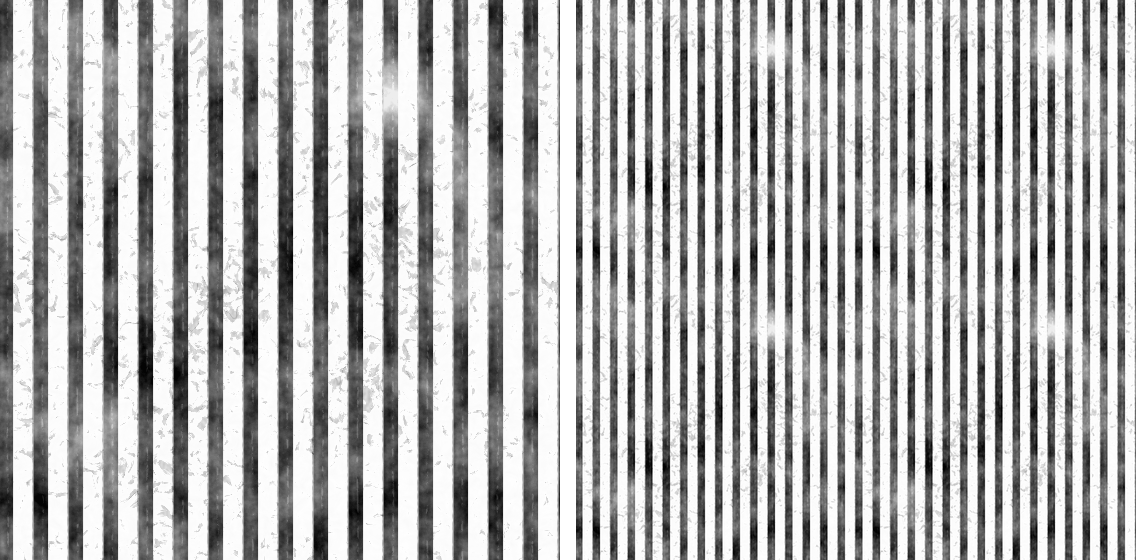
Left: one tile. Right: repeated 2 by 2.
A three.js fragment shader for this pattern:

```glsl
// Sixteen upright charcoal stripes on a white ground, both worn.
// Wrapping gradient noise clouds and streaks the ink and scatters grey
// flecks over the white; broad soft glows steer where the wear gathers.

varying vec2 vUv;

const float STRIPES = 16.0;

vec2 gradient(vec2 cell) {
  vec3 q = fract(cell.xyx * vec3(0.1031, 0.1030, 0.0973));
  q += dot(q, q.yzx + 33.33);
  float angle = 6.28319 * fract((q.x + q.y) * q.z);
  return vec2(cos(angle), sin(angle));
}

// Gradient noise that wraps after a whole number of cells.
float noise(vec2 uv, vec2 cells, float seed) {
  vec2 p = uv * cells;
  vec2 i = floor(p);
  vec2 f = p - i;
  vec2 s = f * f * f * (f * (f * 6.0 - 15.0) + 10.0);
  vec2 i0 = mod(i, cells) + seed;
  vec2 i1 = mod(i + 1.0, cells) + seed;
  float a = dot(gradient(i0), f);
  float b = dot(gradient(vec2(i1.x, i0.y)), f - vec2(1.0, 0.0));
  float c = dot(gradient(vec2(i0.x, i1.y)), f - vec2(0.0, 1.0));
  float d = dot(gradient(i1), f - 1.0);
  return mix(mix(a, b, s.x), mix(c, d, s.x), s.y);
}

float fbm(vec2 uv, vec2 cells, float seed) {
  float sum = 0.0;
  float gain = 1.0;
  for (int k = 0; k < 5; k++) {
    sum += gain * noise(uv, cells, seed + float(k) * 17.0);
    cells *= 2.0;
    gain *= 0.58;
  }
  return sum;
}

// Soft blob that wraps around the edges.
float glow(vec2 uv, vec2 centre, vec2 size) {
  vec2 d = (fract(uv - centre + 0.5) - 0.5) / size;
  return exp(-dot(d, d));
}

float inkTone(vec2 uv, float across) {
  // Broad light and dark areas
  float tone = 0.34;
  tone -= 0.19 * glow(uv, vec2(0.56, 0.56), vec2(0.20, 0.22));
  tone -= 0.20 * glow(uv, vec2(0.22, 0.38), vec2(0.07, 0.11));
  tone -= 0.18 * glow(uv, vec2(0.87, 0.08), vec2(0.20, 0.12));
  tone += 0.42 * glow(uv, vec2(0.69, 0.83), vec2(0.08, 0.06));
  tone += 0.14 * glow(uv, vec2(0.10, 0.85), vec2(0.16, 0.14));
  tone += 0.17 * glow(uv, vec2(0.85, 0.60), vec2(0.08, 0.13));
  tone += 0.10 * glow(uv, vec2(0.13, 0.28), vec2(0.10, 0.12));

  // Clouds, fine mottling and upright streaks
  tone += 0.34 * fbm(uv, vec2(8.0, 7.0), 3.0);
  tone += 0.11 * fbm(uv, vec2(52.0), 91.0);
  tone += 0.09 * noise(uv, vec2(112.0, 5.0), 41.0);

  // Grainy rubbed line inside each stripe
  float wander = 0.05 + 0.04 * noise(uv, vec2(16.0, 6.0), 29.0);
  float rub = smoothstep(0.05, 0.0, abs(across - wander));
  tone += 0.16 * rub * smoothstep(-0.1, 0.4, fbm(uv, vec2(90.0, 60.0), 57.0));
  return clamp(tone, 0.015, 0.93);
}

float groundTone(vec2 uv, float across) {
  // Flecks, bent by a small warp and gathered in patches
  vec2 warp = vec2(noise(uv, vec2(30.0), 7.0), noise(uv, vec2(30.0), 67.0));
  float patches = fbm(uv, vec2(5.0), 13.0);
  patches += 0.40 * glow(uv, vec2(0.42, 0.38), vec2(0.20, 0.17));
  float grain = fbm(uv + 0.018 * warp, vec2(56.0), 23.0);
  float fleck = smoothstep(0.26, 0.50, grain + 0.55 * patches - 0.06);

  // Broken hairline scratches
  float ridge = abs(noise(uv + 0.03 * warp, vec2(22.0, 18.0), 37.0));
  float scratch = smoothstep(0.025, 0.0, ridge) * smoothstep(0.05, 0.4, grain + 0.3 * patches);

  // Ragged grey margin along the left side of each stripe
  float ragged = noise(uv, vec2(160.0, 120.0), 77.0);
  float margin = smoothstep(-0.255, -0.235, across + 0.02 * ragged) * step(across, 0.0);

  float tone = 0.99 + 0.015 * grain;
  tone -= 0.22 * fleck * (0.75 + 0.5 * ragged);
  tone -= 0.13 * scratch;
  tone -= margin * (0.20 + 0.15 * ragged);
  return clamp(tone, 0.0, 1.0);
}

void main() {
  // Signed offset from the nearest stripe centre, in stripe periods
  float across = fract(vUv.x * STRIPES - 0.1667 + 0.5) - 0.5;
  float blur = max(fwidth(vUv.x) * STRIPES, 0.0001);
  float ink = 1.0 - smoothstep(-0.6 * blur, 0.6 * blur, abs(across) - 0.208);

  float tone = mix(groundTone(vUv, across), inkTone(vUv, across), ink);
  gl_FragColor = vec4(vec3(tone), 1.0);
}
```
